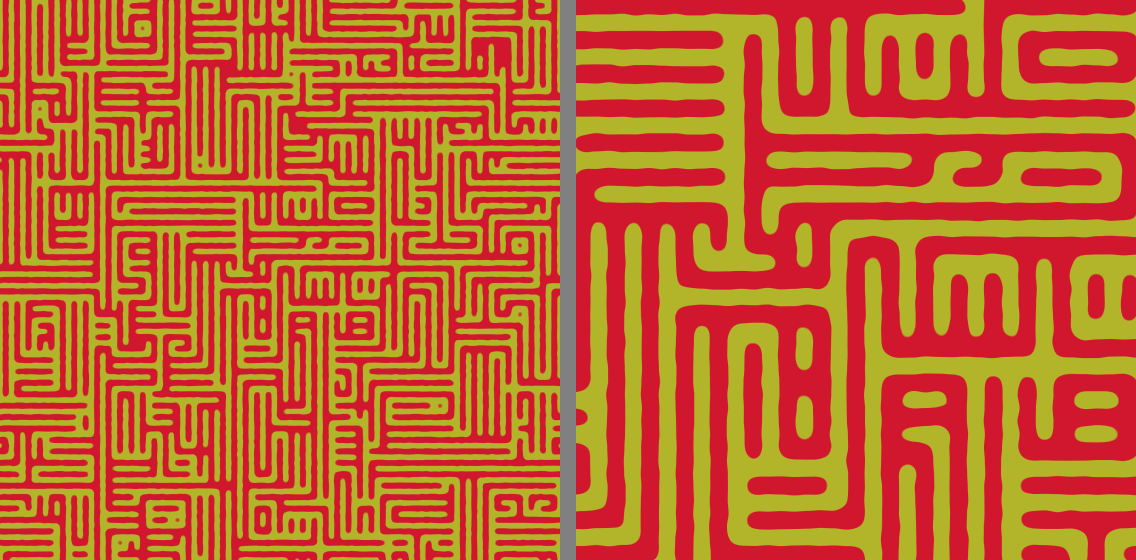
Left, the full canvas; right, a detail of the centre.
Reproduce this pattern procedurally as a WebGL 1 fragment shader.

```glsl
precision highp float;
// Two-colour maze of rounded, interlocking red and olive corridors.

uniform vec2 u_resolution;

#define CELLS 98.0        // half-periods across the canvas
#define RUN_LENGTH 8.0    // orientation correlation along a corridor, in cells
#define RUN_SPREAD 3.5    // orientation correlation across corridors, in cells
#define JITTER 0.16       // random breaks and side branches
#define WOBBLE 0.12       // unevenness of the edges
#define THRESHOLD 0.485   // below 0.5 widens the red corridors
#define RED vec3(0.82, 0.09, 0.18)
#define OLIVE vec3(0.70, 0.71, 0.16)

float hash(vec2 p) {
  return fract(sin(dot(p, vec2(127.1, 311.7))) * 43758.5453);
}

float valueNoise(vec2 p) {
  vec2 i = floor(p);
  vec2 f = fract(p);
  f = f * f * (3.0 - 2.0 * f);
  float low = mix(hash(i), hash(i + vec2(1.0, 0.0)), f.x);
  float high = mix(hash(i + vec2(0.0, 1.0)), hash(i + vec2(1.0, 1.0)), f.x);
  return mix(low, high, f.y);
}

// Positive where corridors run horizontally, negative where vertically.
float orientation(vec2 cell) {
  vec2 stretch = vec2(RUN_LENGTH, RUN_SPREAD);
  float horizontal = valueNoise(cell / stretch + 17.3);
  float vertical = valueNoise(cell / stretch.yx + 71.9);
  return horizontal - vertical + JITTER * (hash(cell + 5.0) - 0.5);
}

// A link joins two red nodes, or else the two olive nodes across it.
float linkIsRed(vec2 cell) {
  float direction = mod(cell.x, 2.0) < 0.5 ? 1.0 : -1.0;
  return step(0.0, direction * orientation(cell));
}

// Odd-odd cells are red nodes, even-even cells olive nodes, the rest links.
float cellIsRed(vec2 cell) {
  vec2 odd = mod(cell, 2.0);
  if (odd.x + odd.y > 1.5) return 1.0;
  if (odd.x + odd.y > 0.5) return linkIsRed(cell);
  // An olive node enclosed on all sides is filled with red.
  vec2 stepX = vec2(1.0, 0.0);
  float redSides = linkIsRed(cell + stepX) + linkIsRed(cell - stepX)
                 + linkIsRed(cell + stepX.yx) + linkIsRed(cell - stepX.yx);
  return step(3.5, redSides);
}

// Quadratic B-spline weight of a cell at distance d from its centre.
float splineWeight(float d) {
  d = abs(d);
  float tail = max(1.5 - d, 0.0);
  return d < 0.5 ? 0.75 - d * d : 0.5 * tail * tail;
}

void main() {
  float pixel = CELLS / min(u_resolution.x, u_resolution.y);
  vec2 p = gl_FragCoord.xy * pixel;
  vec2 nearest = floor(p + 0.5);

  // Blur the cells so that the threshold contour has round corners and ends.
  float field = 0.0;
  for (int y = -1; y <= 1; y++) {
    for (int x = -1; x <= 1; x++) {
      vec2 cell = nearest + vec2(float(x), float(y));
      vec2 d = p - cell;
      field += cellIsRed(cell) * splineWeight(d.x) * splineWeight(d.y);
    }
  }
  field += WOBBLE * (valueNoise(p * 1.3) - 0.5);

  // The field climbs about one unit per cell at an edge.
  float red = clamp((field - THRESHOLD) / pixel + 0.5, 0.0, 1.0);
  gl_FragColor = vec4(mix(OLIVE, RED, red), 1.0);
}
```
